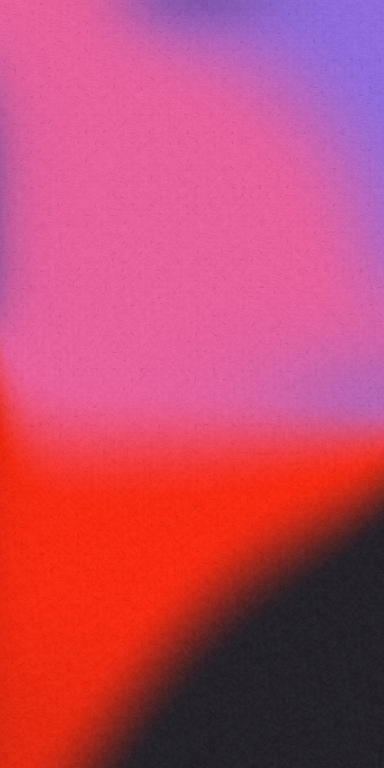
Reproduce this background procedurally as a WebGL 2 fragment shader.

```glsl
#version 300 es
precision highp float;
uniform vec2 u_resolution;
out vec4 fragColor;

float hash(vec2 p) {
    return fract(sin(dot(p, vec2(127.1, 311.7))) * 43758.5453);
}

float valueNoise(vec2 p) {
    vec2 cell = floor(p), f = fract(p);
    f = f * f * (3.0 - 2.0 * f);
    float low = mix(hash(cell), hash(cell + vec2(1, 0)), f.x);
    float high = mix(hash(cell + vec2(0, 1)), hash(cell + vec2(1, 1)), f.x);
    return mix(low, high, f.y);
}

// Soft elliptical glow, 1 at its centre
float glow(vec2 p, vec2 centre, vec2 radius) {
    vec2 d = (p - centre) / radius;
    return exp(-dot(d, d));
}

// One short, randomly turned paper fibre in some of the cells
float fibre(vec2 p) {
    vec2 cell = floor(p);
    vec2 d = fract(p) - 0.35 - 0.3 * vec2(hash(cell + 3.1), hash(cell + 7.7));
    float angle = 6.2832 * hash(cell + 13.3);
    vec2 dir = vec2(cos(angle), sin(angle));
    float along = clamp(dot(d, dir), -0.17, 0.17);
    float line = 1.0 - smoothstep(0.02, 0.1, length(d - dir * along));
    return line * step(0.72, hash(cell + 21.9));
}

void main() {
    // Canvas spans 1 across and 2 up
    vec2 p = gl_FragCoord.xy / u_resolution * vec2(1.0, 2.0);
    vec3 color = vec3(0.91, 0.375, 0.61);

    // Violet outside a broad pink disc, with a dusky patch on the top edge
    float rim = length(p - vec2(0.26, 1.22)) - 0.735;
    float violet = smoothstep(-0.2, 0.19, rim) * smoothstep(1.02, 1.4, p.y)
                 * smoothstep(0.2, 0.5, p.x);
    color = mix(color, vec3(0.57, 0.42, 0.86), violet);
    color = mix(color, vec3(0.45, 0.29, 0.6), 0.65 * glow(p, vec2(0.52, 2.02), vec2(0.2, 0.1)));

    // Lavender haze on the right and a purple left border
    color = mix(color, vec3(0.64, 0.4, 0.75), 0.7 * glow(p, vec2(1.03, 0.97), vec2(0.33, 0.15)));
    float border = exp(-p.x / 0.05) * smoothstep(1.03, 1.3, p.y) * (1.0 - smoothstep(1.55, 2.0, p.y));
    color = mix(color, vec3(0.52, 0.32, 0.62), 0.65 * border);

    // Red field, climbing at the left edge
    float top = 0.83 + 0.03 * p.x * p.x + 0.18 * exp(-p.x / 0.06);
    float softness = mix(0.17, 0.09, p.x * p.x);
    vec3 red = mix(vec3(0.9, 0.16, 0.07), vec3(0.97, 0.165, 0.07), smoothstep(0.0, 0.5, p.y));
    red *= 1.0 - 0.06 * exp(-p.x / 0.04);
    color = mix(color, red, smoothstep(-softness, softness, top - p.y));

    // Charcoal corner below a gently waving diagonal
    float diagonal = 1.02 * (p.x - 0.22) + 0.08 * sin(5.2 * (p.x - 0.22));
    float blur = mix(0.25, 0.12, p.x);
    color = mix(color, vec3(0.14, 0.13, 0.16), smoothstep(-blur, blur, diagonal - p.y));

    // Paper grain and sparse fibres
    float grain = valueNoise(p * 230.0) + 0.5 * valueNoise(p * 95.0 + 17.0) - 0.75;
    color += 0.035 * grain;
    color *= 1.0 - 0.08 * fibre(p * 42.0) - 0.05 * fibre(p * 65.0 + 9.0);
    fragColor = vec4(clamp(color, 0.0, 1.0), 1.0);
}
```
